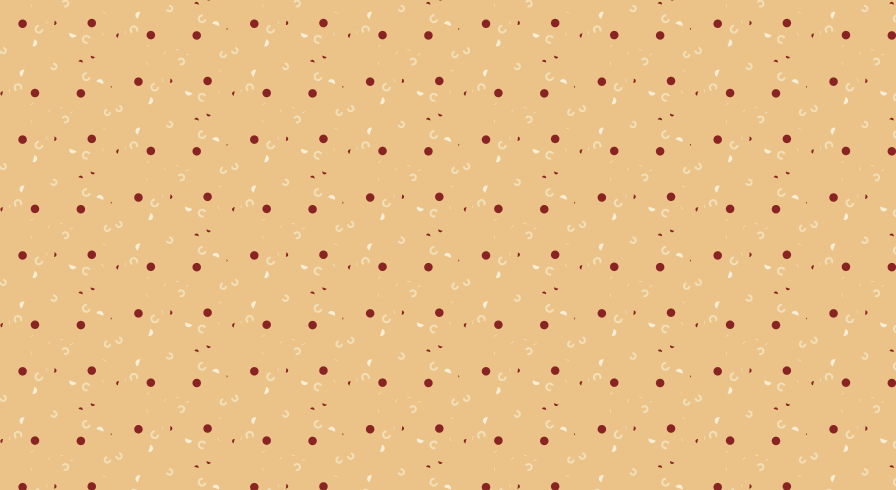
Write a Shadertoy shader that draws this pattern.

```glsl
// Half-drop confetti: red dots, cream open rings, half discs and fine dashes on warm tan.
#define TILES_ACROSS 7.734
#define PHASE vec2(0.081, -0.09)
#define DOT_RADIUS 0.0365
#define RING_HALF_WIDTH 0.009
#define RING_GAP 0.8
#define DASH_HALF_SIZE vec2(0.014, 0.0028)
#define TAN vec3(0.92, 0.76, 0.53)
#define RED vec3(0.54, 0.14, 0.14)
#define CREAM vec3(0.945, 0.875, 0.72)
#define IVORY vec3(0.965, 0.935, 0.84)

// Motif layout in tile units, y down
const vec2 DOTS[4] = vec2[4](
    vec2(0.114, 0.295), vec2(0.711, 0.289), vec2(0.221, 0.893), vec2(0.617, 0.896));

// Position, radius, opening direction
const vec4 RINGS[8] = vec4[8](
    vec4(0.255, 0.342, 0.029, -0.8), vec4(0.664, 0.430, 0.029, 0.4),
    vec4(0.483, 0.121, 0.025, 2.8), vec4(0.846, 0.060, 0.023, -0.9),
    vec4(0.946, 0.027, 0.023, -2.3), vec4(0.074, 0.846, 0.028, 1.3),
    vec4(0.383, 0.664, 0.023, -2.6), vec4(0.664, 0.752, 0.029, -0.6));

// Position, radius, direction of the round side
const vec4 IVORY_HALVES[4] = vec4[4](
    vec4(0.221, 0.463, 0.031, 0.3), vec4(0.544, 0.396, 0.031, 1.9),
    vec4(0.785, 0.792, 0.031, -1.2), vec4(0.107, 0.718, 0.031, 3.5));
const vec4 RED_HALVES[5] = vec4[5](
    vec4(0.396, 0.289, 0.018, 0.1), vec4(0.718, 0.584, 0.018, 1.9),
    vec4(0.617, 0.617, 0.018, -1.3), vec4(0.933, 0.396, 0.018, 3.4),
    vec4(0.879, 0.839, 0.007, 0.0));

// Position, direction
const vec3 DASHES[9] = vec3[9](
    vec3(0.322, 0.282, 1.2), vec3(0.188, 0.138, 1.4), vec3(0.342, 0.047, 2.2),
    vec3(0.450, 0.020, 0.3), vec3(0.537, 0.060, -0.5), vec3(0.805, 0.383, 1.0),
    vec3(0.195, 0.987, -0.6), vec3(0.819, 0.200, 0.5), vec3(0.000, 0.872, 1.7));

// Offset to the nearest half-drop copy of a motif part
vec2 nearestCopy(vec2 p, vec2 center) {
    vec2 d = p - center;
    d -= round(d.x) * vec2(1.0, 0.5);
    d.y -= round(d.y);
    return d;
}

// Express d in axes along and across a direction
vec2 alongAxis(vec2 d, float angle) {
    vec2 axis = vec2(cos(angle), sin(angle));
    return vec2(dot(d, axis), dot(d, vec2(-axis.y, axis.x)));
}

float openRing(vec2 q, float radius) {
    float band = abs(length(q) - radius) - RING_HALF_WIDTH;
    return max(band, q.x * sin(RING_GAP) - abs(q.y) * cos(RING_GAP));
}

float halfDisc(vec2 q, float radius) {
    q.x += 0.42 * radius; // center the shape on its centroid
    return max(length(q) - radius, -q.x);
}

float dash(vec2 q) {
    vec2 e = abs(q) - DASH_HALF_SIZE;
    return length(max(e, 0.0)) + min(max(e.x, e.y), 0.0);
}

void mainImage(out vec4 fragColor, in vec2 fragCoord) {
    float pixel = TILES_ACROSS / iResolution.x;
    vec2 p = vec2(fragCoord.x, iResolution.y - fragCoord.y) * pixel - PHASE;

    // Distance to each family of shapes
    float dots = 1.0, rings = 1.0, ivory = 1.0, red = 1.0, dashes = 1.0;
    for (int i = 0; i < DOTS.length(); i++)
        dots = min(dots, length(nearestCopy(p, DOTS[i])) - DOT_RADIUS);
    for (int i = 0; i < RINGS.length(); i++) {
        vec4 s = RINGS[i];
        rings = min(rings, openRing(alongAxis(nearestCopy(p, s.xy), s.w), s.z));
    }
    for (int i = 0; i < IVORY_HALVES.length(); i++) {
        vec4 s = IVORY_HALVES[i];
        ivory = min(ivory, halfDisc(alongAxis(nearestCopy(p, s.xy), s.w), s.z));
    }
    for (int i = 0; i < RED_HALVES.length(); i++) {
        vec4 s = RED_HALVES[i];
        red = min(red, halfDisc(alongAxis(nearestCopy(p, s.xy), s.w), s.z));
    }
    for (int i = 0; i < DASHES.length(); i++) {
        vec3 s = DASHES[i];
        dashes = min(dashes, dash(alongAxis(nearestCopy(p, s.xy), s.z)));
    }

    // Paint with one-pixel smooth edges
    vec3 color = mix(TAN, CREAM, clamp(0.5 - min(rings, dashes) / pixel, 0.0, 1.0));
    color = mix(color, IVORY, clamp(0.5 - ivory / pixel, 0.0, 1.0));
    color = mix(color, RED, clamp(0.5 - min(dots, red) / pixel, 0.0, 1.0));
    fragColor = vec4(color, 1.0);
}
```
